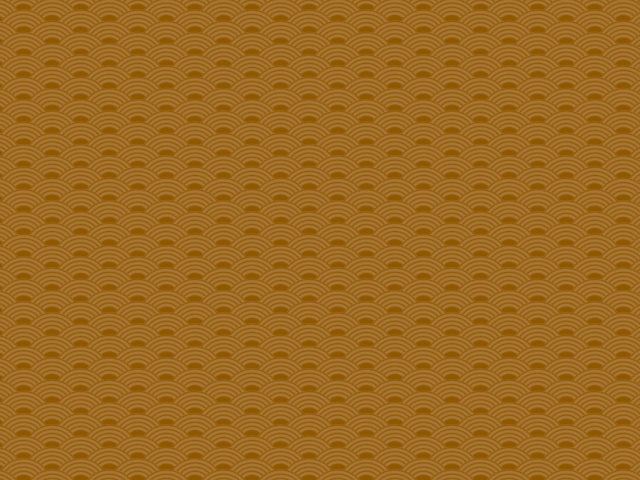
Write a Shadertoy shader that draws this pattern.

```glsl
// Seigaiha wave pattern: staggered rows of overlapping discs, each with four
// pale concentric bands around a small dark core. Rows are painted from back
// to front, so every lower row covers the one above it.

const vec3 DARK_OCHRE = vec3(0.56, 0.34, 0.0);
const vec3 PALE_OCHRE = vec3(0.65, 0.466, 0.22);

// Pale band coverage at distance d from the disc centre (disc radius is 1).
float paleBands(float d, float blur) {
    float pitch = 0.145;
    float offset = abs(fract((d - 0.465) / pitch + 0.5) - 0.5) * pitch;
    float band = smoothstep(-blur, blur, 0.051 - offset);
    return band * smoothstep(0.36, 0.42, d);
}

void mainImage(out vec4 fragColor, in vec2 fragCoord) {
    // Disc radius becomes one unit, with a disc centre at the origin.
    float radius = 0.0595;
    vec2 p = (fragCoord / iResolution.y - vec2(0.1087, 0.8976)) / radius;
    float pixel = 1.0 / (radius * iResolution.y);
    float blur = max(pixel, 0.042);

    // Lowest row that can reach this point, then the rows behind it.
    float rowStep = 0.3927;
    float frontRow = floor((p.y - 1.0) / rowStep);
    float pale = 0.0;
    for (int i = 5; i >= 0; i--) {
        float row = frontRow + float(i);
        float stagger = mod(row, 2.0);
        vec2 local = vec2(mod(p.x - stagger + 1.0, 2.0) - 1.0, p.y - row * rowStep);
        float d = length(local);
        float cover = 1.0 - smoothstep(1.0 - 0.6 * blur, 1.0 + 0.6 * blur, d);
        pale = mix(pale, paleBands(d, blur), cover);
    }

    fragColor = vec4(mix(DARK_OCHRE, PALE_OCHRE, pale), 1.0);
}
```
